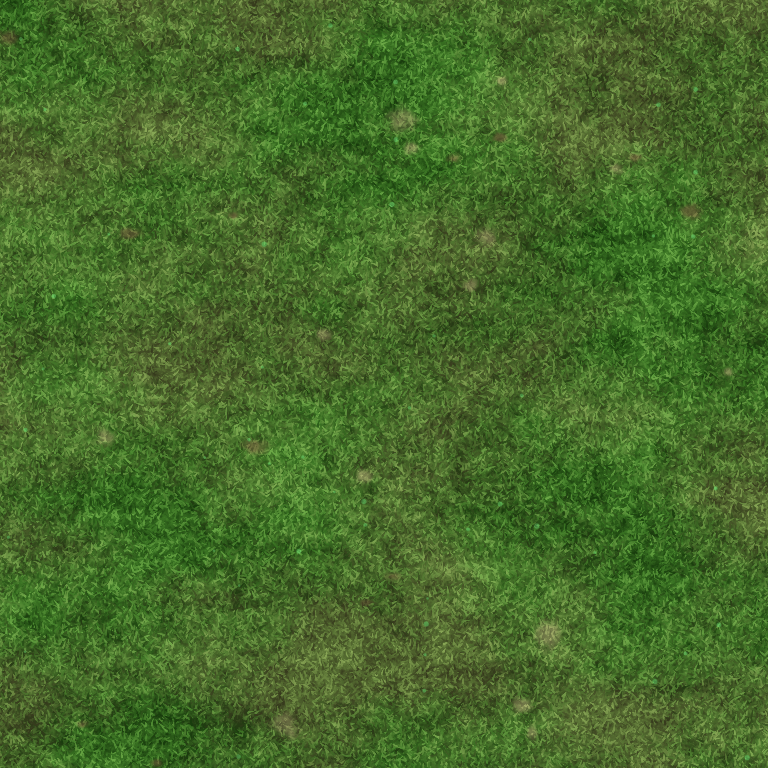
Give the GLSL for this texture, as a three.js fragment shader.

```glsl
// Mown meadow grass seen from above, with dry patches, bare spots and clover.
varying vec2 vUv;

const vec3 SHADOW = vec3(0.15, 0.23, 0.08);
const vec3 GREEN  = vec3(0.28, 0.44, 0.165);
const vec3 TIP    = vec3(0.47, 0.65, 0.30);
const vec3 LUSH_TINT = vec3(-0.055, 0.005, -0.03);
const vec3 DRY_TINT  = vec3(0.065, 0.0, 0.035);
const vec3 STRAW  = vec3(0.60, 0.58, 0.39);
const vec3 EARTH  = vec3(0.43, 0.36, 0.23);
const vec3 CLOVER = vec3(0.36, 0.70, 0.34);

const int   BLADE_LAYERS = 4;
const float BLADE_CELLS  = 125.0;  // blades across the canvas, per layer
const float BLADE_LENGTH = 0.0055; // half length
const float BLADE_WIDTH  = 0.0011; // half width at the root
const float EDGE = 0.0009;         // softness of edges
const float BLADE_CONTRAST = 0.80;
const float CLUMP_CONTRAST = 0.28;
const float PATCH_CONTRAST = 0.24;
const int   BARE_SPOTS = 26;
const float CLOVER_CELLS = 24.0;
const float CLOVER_SHARE = 0.10;

vec2 hash2(vec2 p) {
  vec3 q = fract(p.xyx * vec3(0.1031, 0.1030, 0.0973));
  q += dot(q, q.yzx + 33.33);
  return fract((q.xx + q.yz) * q.zy);
}

float gradientDot(vec2 cell, vec2 offset) {
  float a = 6.2832 * hash2(cell + 71.0).x;
  return dot(vec2(cos(a), sin(a)), offset);
}

float gradientNoise(vec2 p) {
  vec2 i = floor(p), f = fract(p);
  vec2 u = f * f * f * (f * (f * 6.0 - 15.0) + 10.0);
  vec2 e = vec2(1.0, 0.0);
  return mix(mix(gradientDot(i, f), gradientDot(i + e.xy, f - e.xy), u.x),
             mix(gradientDot(i + e.yx, f - e.yx), gradientDot(i + e.xx, f - e.xx), u.x), u.y);
}

float fbm(vec2 p) {
  float sum = 0.0, amp = 1.0;
  for (int i = 0; i < 4; i++) {
    sum += amp * gradientNoise(p);
    p = p * 2.03 + 17.3;
    amp *= 0.55;
  }
  return sum;
}

// Lays tapered blades over each other; x is tone, y is dryness.
vec2 grassBlades(vec2 uv) {
  vec2 look = vec2(0.3 + 0.5 * gradientNoise(uv * 210.0), 0.5);
  for (int layer = 0; layer < BLADE_LAYERS; layer++) {
    vec2 seed = vec2(37.0, 59.0) * float(layer + 1);
    vec2 p = uv * BLADE_CELLS + seed * 0.137;
    for (int k = 0; k < 9; k++) {
      vec2 cell = floor(p) + vec2(mod(float(k), 3.0), floor(float(k) / 3.0)) - 1.0;
      vec2 place = hash2(cell + seed);
      vec2 kind = hash2(cell + seed + 211.0);
      vec2 traits = hash2(cell + seed + 433.0);
      float angle = (kind.x - 0.5) * 2.7;
      vec2 along = vec2(sin(angle), cos(angle));
      vec2 d = (p - cell - place) / BLADE_CELLS;
      float halfLength = BLADE_LENGTH * mix(0.5, 1.0, kind.y);
      float t = dot(d, along);
      float bend = (traits.y - 0.5) * 60.0 * t * t;
      float across = abs(dot(d, vec2(along.y, -along.x)) + bend);
      float width = BLADE_WIDTH * (1.0 - 0.5 * t / halfLength);
      float mask = (1.0 - smoothstep(width - 0.5 * EDGE, width + 0.5 * EDGE, across))
                 * (1.0 - smoothstep(halfLength - EDGE, halfLength + EDGE, abs(t)));
      look = mix(look, traits, 0.9 * mask);
    }
  }
  return look;
}

void main() {
  vec2 uv = vUv;
  vec2 blade = grassBlades(uv);

  // Shade: blades, tufts and broad patches drawn out sideways.
  float tufts = fbm(uv * vec2(34.0, 44.0));
  float patches = fbm(uv * vec2(4.0, 8.0) + 5.0);
  float tone = 0.5 + BLADE_CONTRAST * (blade.x - 0.5)
             + CLUMP_CONTRAST * tufts + PATCH_CONTRAST * patches;
  tone = clamp(tone, 0.0, 1.0);
  vec3 color = tone < 0.5 ? mix(SHADOW, GREEN, tone * 2.0) : mix(GREEN, TIP, tone * 2.0 - 1.0);

  // Hue: lush against dry growth.
  float dryness = 0.5 + 1.1 * fbm(uv * vec2(3.0, 4.5) + 31.0) + 0.5 * (blade.y - 0.5);
  color += mix(LUSH_TINT, DRY_TINT, clamp(dryness, 0.0, 1.0));

  // Bare spots with ragged rims.
  float ragged = fbm(uv * 48.0 + 9.0);
  for (int i = 0; i < BARE_SPOTS; i++) {
    vec2 id = vec2(float(i) * 7.0 + 3.0, 91.0);
    vec2 kind = hash2(id + 13.0);
    vec2 d = (uv - hash2(id)) * vec2(1.0, mix(0.8, 1.7, kind.y));
    float r = length(d) / mix(0.007, 0.019, kind.x * kind.x) + 0.6 * ragged;
    float cover = 0.65 * (1.0 - smoothstep(0.2, 1.3, r));
    vec3 soil = mix(STRAW, EARTH, step(0.72, kind.y)) * (0.75 + 0.5 * tone);
    color = mix(color, soil, cover);
  }

  // Scattered clover leaves.
  vec2 q = uv * CLOVER_CELLS, leaf = floor(q);
  vec2 kind = hash2(leaf + 307.0);
  float d = length(q - leaf - mix(vec2(0.2), vec2(0.8), hash2(leaf + 503.0))) / CLOVER_CELLS;
  float size = mix(0.0015, 0.0035, kind.y);
  float cover = step(kind.x, CLOVER_SHARE) * (1.0 - smoothstep(size - EDGE, size + EDGE, d));
  color = mix(color, CLOVER * (0.8 + 0.4 * tone), 0.75 * cover);

  gl_FragColor = vec4(color, 1.0);
}
```
